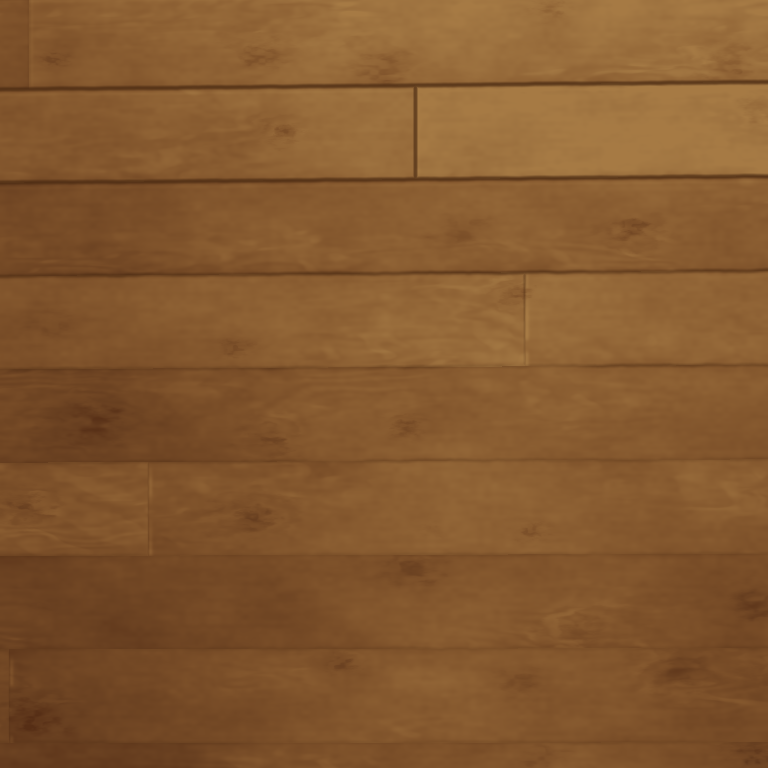
Reproduce this texture procedurally as a WebGL 1 fragment shader.

```glsl
precision highp float;

uniform vec2 u_resolution;

const float ROW_HEIGHT = 0.1222;
const float FIRST_SEAM = 0.1115;
const vec3 DARK_WOOD = vec3(0.41, 0.25, 0.127);
const vec3 LIGHT_WOOD = vec3(0.62, 0.45, 0.25);
const vec3 SEAM_COLOR = vec3(0.29, 0.165, 0.07);

float hash(vec2 p) {
  vec3 q = fract(p.xyx * 0.1031);
  q += dot(q, q.yzx + 33.33);
  return fract((q.x + q.y) * q.z);
}

float noise(vec2 p) {
  vec2 i = floor(p);
  vec2 f = fract(p);
  f = f * f * (3.0 - 2.0 * f);
  float low = mix(hash(i), hash(i + vec2(1.0, 0.0)), f.x);
  float high = mix(hash(i + vec2(0.0, 1.0)), hash(i + vec2(1.0, 1.0)), f.x);
  return mix(low, high, f.y);
}

float fbm(vec2 p) {
  float sum = 0.0;
  float amplitude = 0.5;
  for (int i = 0; i < 4; i++) {
    sum += amplitude * noise(p);
    p = p * 2.03 + 17.3;
    amplitude *= 0.5;
  }
  return sum;
}

float band(float d, float halfWidth, float softness) {
  return 1.0 - smoothstep(halfWidth - softness, halfWidth + softness, abs(d));
}

float bump(float d, float width) {
  return exp(-d * d / (width * width));
}

// Butt joint of each row; rows holding a single plank put it off canvas
float jointPosition(float row) {
  vec4 pick = vec4(equal(vec4(row), vec4(1.0, 3.0, 5.0, 7.0)));
  float topRow = 1.0 - step(0.5, row);
  float inside = dot(pick, vec4(0.541, 0.683, 0.193, 0.012)) + 0.038 * topRow;
  return inside + 2.0 * (1.0 - dot(pick, vec4(1.0)) - topRow);
}

// x: ragged dark core, y: influence on the surrounding grain
vec2 knots(vec2 p, float row) {
  vec2 result = vec2(0.0);
  float cell = floor(p.x / 0.2);
  for (int i = -1; i <= 1; i++) {
    vec2 id = vec2(cell + float(i) + 11.0, row * 7.0 + 3.0);
    float present = smoothstep(0.25, 0.75, hash(id));
    vec2 center = vec2(id.x - 11.0 + hash(id + 31.7), 0.0) * 0.2;
    center.y = (0.15 + 0.7 * hash(id + 57.1)) * ROW_HEIGHT;
    float radius = mix(0.013, 0.034, hash(id + 83.9));
    vec2 offset = (p - center) * vec2(1.0, 1.8) / radius;
    float ragged = fbm(offset * vec2(1.3, 1.8) + id * 3.0);
    float d = length(offset) + 2.2 * (ragged - 0.47);
    float patches = smoothstep(0.3, 0.65, noise(offset * 2.5 + id + 40.0));
    result += present * vec2(bump(d, 0.9) * mix(0.35, 1.0, patches), bump(d, 2.2));
  }
  return result;
}

// Signed brightness variation within one plank
float woodGrain(vec2 p, float seed, vec2 knot) {
  vec2 q = p + seed * vec2(37.0, 19.0);
  float field = fbm(q * vec2(3.0, 14.0)) + 0.15 * knot.y;
  float figureMask = smoothstep(0.35, 0.8, noise(q * vec2(5.0, 15.0) + 5.0) + 0.3 * knot.y);
  float figure = sin(field * 60.0) * figureMask;
  float curls = noise(q * vec2(42.0, 95.0) + field * 9.0);
  float flecks = smoothstep(0.5, 0.95, curls) * figureMask;
  float blotches = fbm(q * vec2(5.0, 10.0) + 9.0) - 0.47;
  float mottle = fbm(q * vec2(22.0, 36.0) + 3.0) - 0.47;
  float fibres = noise(q * vec2(26.0, 180.0)) - 0.5;
  float pores = noise(q * vec2(110.0, 140.0)) - 0.5;
  float surface = 0.46 * blotches + 0.22 * mottle + 0.07 * fibres + 0.08 * pores;
  return surface + 0.055 * figure + 0.15 * flecks - 0.34 * knot.x - 0.1 * knot.y;
}

// Warm light from the upper right, falling off to the left and below
float lighting(float x, float depth) {
  return 0.5 * smoothstep(0.0, 0.62, x) - 0.34
       - 0.26 * smoothstep(0.72, 1.0, x) * depth + 0.23 - 0.4 * depth;
}

float plankTone(float row, float side) {
  float alternate = mix(-0.15, 0.1, mod(row, 2.0)) + 0.12 * (1.0 - step(0.5, row));
  float sideShift = side * mix(0.16, -0.1, step(1.5, row));
  return alternate + sideShift + 0.07 * (hash(vec2(row, side) + 4.0) - 0.5);
}

// Wood ramp whose middle tones are a little more saturated
vec3 woodColor(float tone) {
  float t = clamp(tone, -0.35, 1.15);
  float middle = max(t * (1.0 - t), 0.0);
  return mix(DARK_WOOD, LIGHT_WOOD, t) - vec3(0.0, 0.04, 0.045) * middle;
}

void main() {
  vec2 uv = gl_FragCoord.xy / u_resolution;
  float pixel = 1.0 / min(u_resolution.x, u_resolution.y);
  float depth = 1.0 - uv.y;

  // Slightly tilted rows, counted from the top
  float tilt = 0.011 * (uv.x - 0.5) * uv.y;
  float v = (depth + tilt - FIRST_SEAM) / ROW_HEIGHT + 1.0;
  float row = floor(v);
  float seamId = floor(v + 0.5);
  vec2 local = vec2(uv.x, fract(v) * ROW_HEIGHT);
  float joint = jointPosition(row);
  float side = step(joint, uv.x);

  // Wood surface
  vec2 knot = knots(local, row);
  float seed = hash(vec2(row + 2.0, side + 6.0));
  float tone = 0.56 + lighting(uv.x, depth) + plankTone(row, side);
  tone += woodGrain(local, seed, knot);

  // Seams are dark at the top and fade to faint, uneven lines lower down
  float crisp = 1.0 - smoothstep(0.2, 0.5, depth);
  float fade = 1.0 - smoothstep(0.2, 0.75, depth);
  float wobble = fbm(vec2(uv.x * 40.0, seamId * 9.0)) - 0.47;
  float seamY = (v - seamId) * ROW_HEIGHT + wobble * mix(0.004, 0.0015, crisp);
  float patchy = smoothstep(0.15, 0.65, fbm(vec2(uv.x * 14.0, seamId * 5.0 + 2.0)));
  float wear = mix(0.45 + 0.55 * patchy, 1.0, crisp);
  float softness = max(pixel, mix(0.0028, 0.0022, crisp));
  float seam = band(seamY, mix(0.0018, 0.0026, crisp), softness);
  seam *= mix(0.2, 0.74, fade) * wear;
  float shade = bump(seamY, 0.008) * mix(0.06, 0.15, fade) * wear;
  float bevel = bump(seamY - 0.007, 0.0025) * crisp * 0.13;

  // Joints turn from dark gaps to pale scuffed edges
  float jointX = uv.x - joint;
  float jointDark = band(jointX, mix(0.001, 0.0024, crisp), max(pixel, 0.0017));
  jointDark *= mix(0.18, 0.7, crisp) * mix(0.12, 1.0, step(0.5, row));
  float scuff = smoothstep(0.15, 0.7, noise(vec2(row * 3.0, uv.y * 60.0)));
  float jointPale = bump(jointX - 0.003, 0.003) * mix(0.28 * scuff, 0.08, crisp);
  tone += bevel + jointPale - shade;

  vec3 color = mix(woodColor(tone), SEAM_COLOR, clamp(max(seam, jointDark), 0.0, 1.0));
  gl_FragColor = vec4(color, 1.0);
}
```
